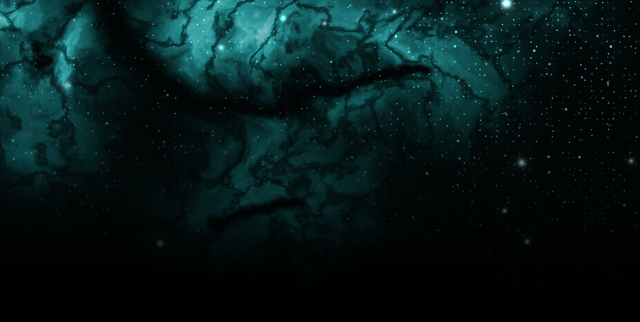
Write a WebGL 2 fragment shader that draws this background.

```glsl
#version 300 es
precision highp float;

uniform vec2 u_resolution;
out vec4 outColor;

#define CLOUD_GAIN 1.05
#define CLOUD_SCALE 4.5
#define CLOUD_CONTRAST 1.9
#define WARP_AMOUNT 0.11
#define FILAMENT_DEPTH 0.65
#define STAR_GAIN 0.85
#define FINE_STAR_CELLS 58.0
#define LARGE_STAR_CELLS 21.0
#define SPACE_COLOR vec3(0.006, 0.021, 0.022)
#define STAR_COLOR vec3(0.62, 0.88, 0.88)

vec2 hash2(vec2 p) {
    vec3 q = fract(vec3(p.xyx) * vec3(0.1031, 0.1030, 0.0973));
    q += dot(q, q.yzx + 33.33);
    return fract((q.xx + q.yz) * q.zy);
}

float gradientAt(vec2 cell, vec2 offset) {
    float angle = 6.2832 * hash2(cell + 57.0).x;
    return dot(vec2(cos(angle), sin(angle)), offset);
}

float gradientNoise(vec2 p) {
    vec2 i = floor(p), f = fract(p);
    vec2 w = f * f * f * (f * (f * 6.0 - 15.0) + 10.0);
    vec2 e = vec2(1.0, 0.0);
    float low = mix(gradientAt(i, f), gradientAt(i + e, f - e), w.x);
    float high = mix(gradientAt(i + e.yx, f - e.yx), gradientAt(i + 1.0, f - 1.0), w.x);
    return mix(low, high, w.y);
}

float fbm(vec2 p) {
    float sum = 0.0, amplitude = 0.6;
    for (int i = 0; i < 6; i++) {
        sum += amplitude * gradientNoise(p);
        p = mat2(1.6, 1.2, -1.2, 1.6) * p + 7.3;
        amplitude *= 0.54;
    }
    return sum;
}

float glow(vec2 p, vec2 center, vec2 radius) {
    vec2 d = (p - center) / radius;
    return exp(-dot(d, d));
}

// Dark dust around the segment a-b: 0 on the lane, 1 outside
float lane(vec2 p, vec2 a, vec2 b, float width) {
    vec2 ab = b - a;
    float t = clamp(dot(p - a, ab) / dot(ab, ab), 0.0, 1.0);
    return smoothstep(0.2, 1.3, length(p - a - ab * t) / width);
}

float cloudDensity(vec2 p) {
    vec2 warp = vec2(fbm(p * 3.0 + 4.0), fbm(p * 3.0 + 19.0));
    vec2 q = p + WARP_AMOUNT * warp;

    // Left cloud
    float d = 0.48 * glow(q, vec2(0.17, 0.82), vec2(0.16, 0.14));
    d += 0.48 * glow(q, vec2(0.0, 0.98), vec2(0.14, 0.12));
    d += 0.17 * glow(q, vec2(0.11, 0.60), vec2(0.15, 0.18));
    // Central cloud and its pale knots
    d += 0.47 * glow(q, vec2(0.68, 0.93), vec2(0.21, 0.14));
    d += 0.36 * glow(q, vec2(0.81, 0.885), vec2(0.06, 0.055));
    d += 0.32 * glow(q, vec2(0.60, 0.81), vec2(0.04, 0.08));
    // Wide veil to the right
    d += 0.32 * glow(q, vec2(1.05, 0.89), vec2(0.29, 0.16));
    d += 0.26 * glow(q, vec2(1.34, 0.81), vec2(0.22, 0.17));
    d += 0.12 * glow(q, vec2(1.65, 0.96), vec2(0.24, 0.14));
    // Dim wisps below
    d += 0.22 * glow(q, vec2(1.01, 0.655), vec2(0.14, 0.045));
    d += 0.16 * glow(q, vec2(0.87, 0.54), vec2(0.20, 0.13));
    d += 0.13 * glow(q, vec2(0.84, 0.34), vec2(0.28, 0.17));

    // Dust lanes
    d *= lane(q, vec2(0.32, 1.0), vec2(0.56, 0.69), 0.075);
    d *= lane(q, vec2(0.56, 0.68), vec2(0.94, 0.69), 0.045);
    d *= lane(q, vec2(0.94, 0.70), vec2(1.32, 0.775), 0.026);
    d *= lane(q, vec2(0.67, 0.29), vec2(0.94, 0.36), 0.030);

    // Billows and thin dark filaments
    float billow = fbm(q * CLOUD_SCALE + warp);
    float filament = 1.0 - smoothstep(0.0, 0.12, abs(fbm(q * 5.5 + 31.0)));
    d *= max(0.0, 1.0 + CLOUD_CONTRAST * billow);
    return CLOUD_GAIN * d * (1.0 - FILAMENT_DEPTH * filament);
}

float starLayer(vec2 p, float cells, float radius, float share) {
    vec2 g = p * cells, id = floor(g);
    vec2 center = 0.3 + 0.4 * hash2(id + cells);
    vec2 pick = hash2(id + cells * 3.0);
    float d = length(g - id - center) / cells, edge = 0.7 / u_resolution.y;
    float disc = 1.0 - smoothstep(max(radius - edge, 0.0), radius + edge, d);
    return step(pick.x, share) * mix(0.2, 1.0, pick.y * pick.y) * disc;
}

// Named by place, radius and brightness
const vec4 BRIGHT_STARS[11] = vec4[](
    vec4(1.573, 0.990, 0.016, 1.30), vec4(1.620, 0.495, 0.012, 0.50),
    vec4(0.880, 0.943, 0.010, 0.75), vec4(0.687, 0.852, 0.011, 0.65),
    vec4(0.207, 0.736, 0.015, 0.45), vec4(0.497, 0.244, 0.011, 0.16),
    vec4(1.567, 0.345, 0.007, 0.32), vec4(1.637, 0.250, 0.008, 0.24),
    vec4(1.960, 0.500, 0.008, 0.45), vec4(1.225, 0.964, 0.007, 0.70),
    vec4(1.008, 0.927, 0.007, 0.60));

void main() {
    vec2 p = gl_FragCoord.xy / u_resolution.y;
    float fade = smoothstep(0.0, 0.5, p.y);

    // Teal nebula, paler where dense
    float v = cloudDensity(p) * fade;
    v = v < 0.5 ? v : 0.5 + 0.35 * (1.0 - exp(-(v - 0.5) / 0.35));
    vec3 color = SPACE_COLOR * fade + vec3(0.1 * v + 0.3 * v * v, v, 1.02 * v);
    color.r += 0.45 * smoothstep(0.55, 0.85, v);

    // Scattered stars, densest on the right
    float right = smoothstep(0.95, 1.65, p.x);
    float stars = starLayer(p, FINE_STAR_CELLS, 0.0021, mix(0.20, 0.40, right));
    stars += starLayer(p + 3.7, LARGE_STAR_CELLS, 0.0038, 0.13);
    stars *= STAR_GAIN * mix(0.65, 1.0, right) * smoothstep(0.03, 0.95, p.y);
    color += STAR_COLOR * stars;

    // Large stars with soft halos
    for (int i = 0; i < 11; i++) {
        vec4 star = BRIGHT_STARS[i];
        float r = length(p - star.xy) / star.z;
        float light = exp(-r * r * 1.4) + 0.22 * exp(-r * 0.8);
        color += STAR_COLOR * star.w * light;
    }
    outColor = vec4(clamp(color, 0.0, 1.0), 1.0);
}
```
